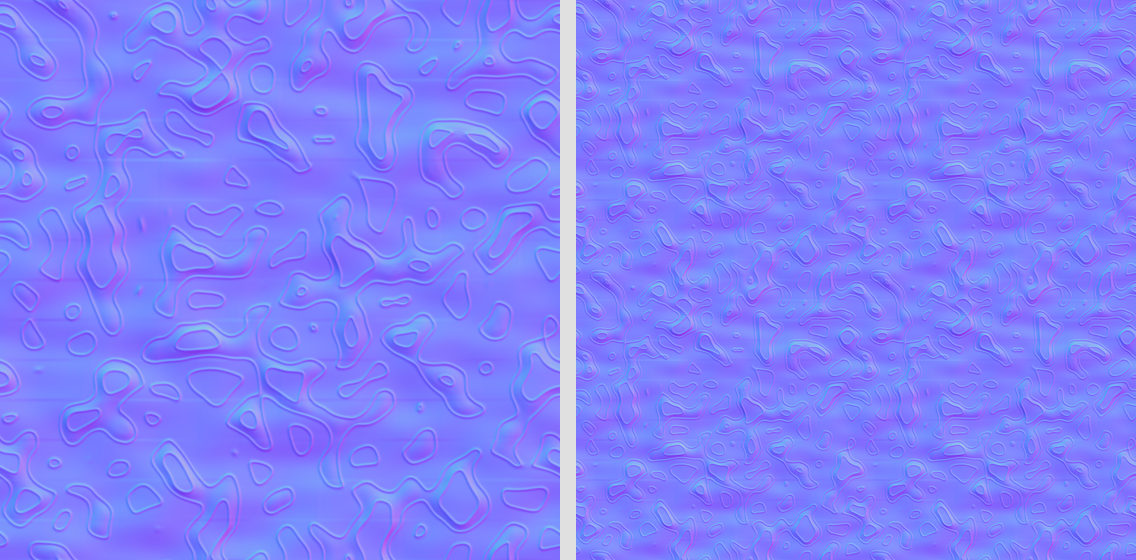
Left: one tile. Right: repeated 2 by 2.
A WebGL 2 fragment shader for this texture map:

```glsl
#version 300 es
precision highp float;

uniform vec2 u_resolution;
out vec4 outColor;

// Noise cells per canvas side; whole numbers, so every layer wraps
const vec2 BLOB_CELLS = vec2(14.0);
const vec2 CLUSTER_CELLS = vec2(7.0);
const vec2 WAVE_CELLS = vec2(5.0, 9.0);
const vec2 RIPPLE_CELLS = vec2(9.0, 14.0);
const vec2 FADE_CELLS = vec2(6.0, 5.0);
const float STREAK_ROWS = 14.0;

// Heights and widths in canvas units, tilts as slopes
const float CLUSTER_WEIGHT = 0.6;
const float WAVE_HEIGHT = 0.011;
const float RIPPLE_HEIGHT = 0.006;
const float BODY_HEIGHT = 0.019;
const float RIM_TILT = 0.85;
const float RIM_WIDTH = 0.0028;
const float STREAK_WIDTH = 0.003;
const vec2 STREAK_TILT = vec2(0.12, 0.28);
const vec2 RELIEF_SCALE = vec2(0.75, 1.0);

// Contour levels of the blob field: pits, blob outlines, inner rings
const float PIT_LEVEL = -0.40;
const float EDGE_LEVEL = 0.11;
const float RING_LEVEL = 0.38;
const float LEVEL_BLEND = 0.10;
const float MIN_GRADIENT = 2.0;

const float TAU = 6.2831853;

uint scramble(uint v) {
    v = (v ^ (v >> 16)) * 0x7feb352du;
    v = (v ^ (v >> 15)) * 0x846ca68bu;
    return v ^ (v >> 16);
}

// Unit gradient of a lattice corner, wrapped to the tile
vec2 cornerGradient(vec2 corner, vec2 cells, uint seed) {
    uvec2 c = uvec2(mod(corner, cells));
    uint h = scramble(c.x + scramble(c.y + scramble(seed)));
    float angle = TAU * float(h >> 8) / 16777216.0;
    return vec2(cos(angle), sin(angle));
}

// Periodic gradient noise: x = value, yz = slope per canvas unit
vec3 gradientNoise(vec2 uv, vec2 cells, uint seed) {
    vec2 p = uv * cells;
    vec2 i = floor(p);
    vec2 f = p - i;
    vec2 u = f * f * f * (f * (f * 6.0 - 15.0) + 10.0);
    vec2 du = 30.0 * f * f * (f * (f - 2.0) + 1.0);
    vec2 e = vec2(1.0, 0.0);

    vec2 ga = cornerGradient(i, cells, seed);
    vec2 gb = cornerGradient(i + e.xy, cells, seed);
    vec2 gc = cornerGradient(i + e.yx, cells, seed);
    vec2 gd = cornerGradient(i + e.xx, cells, seed);
    float va = dot(ga, f);
    float vb = dot(gb, f - e.xy);
    float vc = dot(gc, f - e.yx);
    float vd = dot(gd, f - e.xx);

    float twist = va - vb - vc + vd;
    float value = va + u.x * (vb - va) + u.y * (vc - va) + u.x * u.y * twist;
    vec2 slope = ga + u.x * (gb - ga) + u.y * (gc - ga)
               + u.x * u.y * (ga - gb - gc + gd)
               + du * (u.yx * twist + vec2(vb, vc) - va);
    return vec3(value, slope * cells);
}

// Slope of a thin raised rim that follows one contour of the field
vec2 rimSlope(vec3 field, float level) {
    float steepness = max(length(field.yz), MIN_GRADIENT);
    float d = (field.x - level) / (steepness * RIM_WIDTH);
    return -RIM_TILT * d * exp(-d * d) * field.yz / steepness;
}

// Faint creases along the rows and columns of a grid
vec2 streakSlope(vec2 uv) {
    vec2 d = (fract(uv * STREAK_ROWS + 0.5) - 0.5) / (STREAK_ROWS * STREAK_WIDTH);
    vec2 fade = vec2(gradientNoise(uv, FADE_CELLS.yx, 5u).x,
                     gradientNoise(uv, FADE_CELLS, 6u).x);
    return STREAK_TILT * fade * exp(-d * d);
}

void main() {
    vec2 uv = gl_FragCoord.xy / u_resolution;

    // Soft ground
    vec2 slope = WAVE_HEIGHT * gradientNoise(uv, WAVE_CELLS, 1u).yz
               + RIPPLE_HEIGHT * gradientNoise(uv, RIPPLE_CELLS, 2u).yz
               + streakSlope(uv);

    // Raised blobs, sloped between outline and inner ring
    vec3 field = gradientNoise(uv, BLOB_CELLS, 3u)
               + CLUSTER_WEIGHT * gradientNoise(uv, CLUSTER_CELLS, 4u);
    float flank = smoothstep(EDGE_LEVEL, EDGE_LEVEL + LEVEL_BLEND, field.x)
                * (1.0 - smoothstep(RING_LEVEL - LEVEL_BLEND, RING_LEVEL, field.x));
    slope += BODY_HEIGHT * flank * field.yz;

    // Thin rims
    slope += rimSlope(field, PIT_LEVEL)
           + rimSlope(field, EDGE_LEVEL)
           + rimSlope(field, RING_LEVEL);

    // Surface normal packed as colour
    vec3 normal = normalize(vec3(-slope * RELIEF_SCALE, 1.0));
    outColor = vec4(normal * 0.5 + 0.5, 1.0);
}
```
